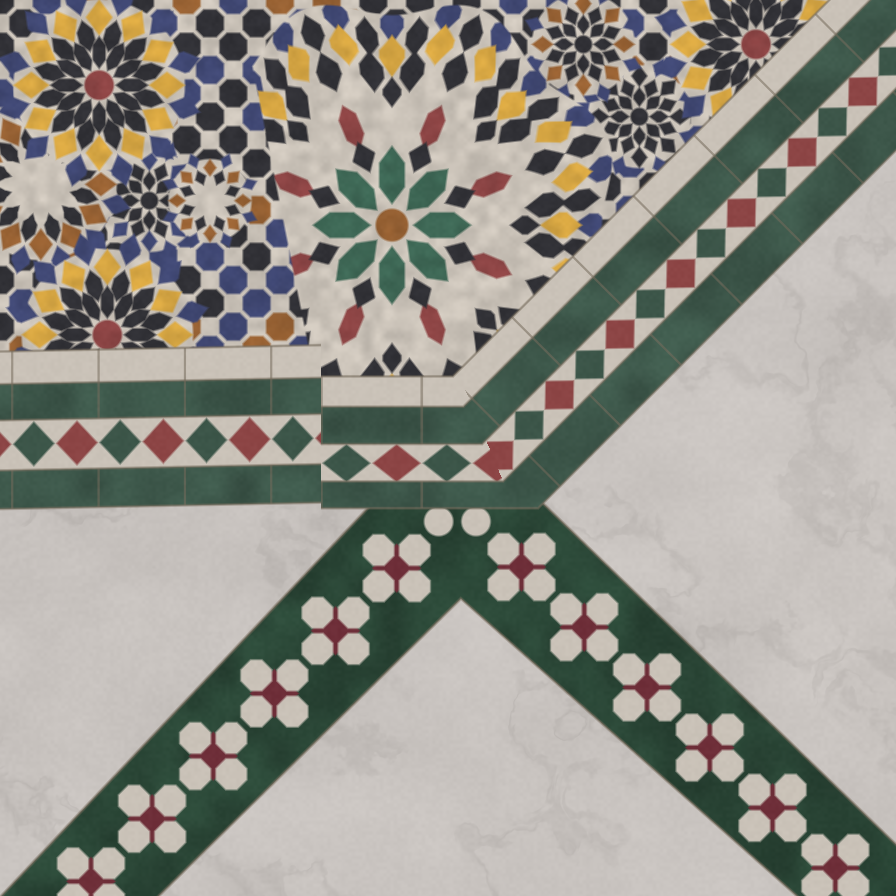
Write a WebGL 2 fragment shader that draws this pattern.

```glsl
#version 300 es
precision highp float;
// Zellige tilework: a star mosaic framed by bent bands of diamonds, with two
// flowered green bands crossing marble below. Built from folded polar kites,
// nested half-planes and value noise, on a grid CANVAS units wide, y downward.
uniform vec2 u_resolution;
out vec4 fragColor;

const float CANVAS = 768.0;
const float TAU = 6.2831853;
const vec3 MARBLE = vec3(.785, .765, .75);
const vec3 CREAM = vec3(.79, .76, .72);
const vec3 GROUT = vec3(.46, .42, .36);
const vec3 BAND_GREEN = vec3(.235, .335, .285);
const vec3 DEEP_GREEN = vec3(.16, .265, .205);
const vec3 STAR_GREEN = vec3(.24, .40, .33);
const vec3 RED = vec3(.55, .27, .27);
const vec3 WINE = vec3(.43, .18, .22);
const vec3 YELLOW = vec3(.84, .65, .26);
const vec3 BROWN = vec3(.59, .38, .20);
const vec3 BLUE = vec3(.25, .28, .45);
const vec3 BLACK = vec3(.19, .19, .21);
// Band edges from the mosaic outward: left part, middle part, diagonal part.
const float LEFT[5] = float[5](298., 326., 357., 400., 433.);
const float MID[5] = float[5](322., 348., 380., 412., 435.);
const float DIAG[5] = float[5](710., 745., 793., 843., 896.);
const vec2 BIG_STAR = vec2(336., 193.);
// Small rosettes: centre and radius, then heart and accent colours.
const int ROSETTES = 8;
const vec3 SPOT[8] = vec3[8](vec3(128, 172, 42), vec3(548, 100, 42), vec3(180, 172, 34),
  vec3(500, 38, 42), vec3(35, 158, 62), vec3(85, 73, 70), vec3(92, 287, 70), vec3(648, 38, 70));
const vec3 HEART[8] = vec3[8](BLACK, BLACK, CREAM, BLACK, CREAM, RED, RED, RED);
const vec3 ACCENT[8] = vec3[8](BLUE, BLACK, BROWN, BROWN, BROWN, YELLOW, YELLOW, YELLOW);

float soft;

float hash(vec2 p) { return fract(sin(dot(p, vec2(127.1, 311.7))) * 43758.5); }

float noise(vec2 p) {
  vec2 i = floor(p), f = fract(p);
  f = f * f * (3. - 2. * f);
  return mix(mix(hash(i), hash(i + vec2(1, 0)), f.x),
             mix(hash(i + vec2(0, 1)), hash(i + 1.), f.x), f.y);
}

float fbm(vec2 p) {
  float sum = 0., amp = .5;
  for (int i = 0; i < 5; i++) { sum += amp * noise(p); p = p * 2.03 + 7.; amp *= .5; }
  return sum;
}

void paint(inout vec3 c, vec3 ink, float d) { c = mix(c, ink, clamp(.5 - d / soft, 0., 1.)); }

// Pointed hexagonal tile.
float kite(vec2 q, float len, float wid) {
  q = abs(q);
  return max(q.y - wid, dot(q, vec2(.6, .8)) - .6 * len);
}

// Ring of n kites around the origin.
float ring(vec2 q, float n, float phase, float radius, float len, float wid) {
  float sector = TAU / n, a = atan(q.y, q.x) - phase * sector;
  a -= sector * round(a / sector);
  return kite(length(q) * vec2(cos(a), sin(a)) - vec2(radius, 0), len, wid);
}

void bigStar(inout vec3 c, vec2 q, float seam) {
  float r = length(q), scallop = 10. * cos(8. * atan(q.y, q.x));
  vec3 s = CREAM;
  paint(s, BLUE, ring(q, 24., 0., 182. - scallop, 17., 10.));
  paint(s, BLACK, ring(q, 24., .5, 168. - scallop, 17., 9.));
  paint(s, BLACK, ring(q, 24., .5, 136. - scallop * .6, 18., 10.));
  paint(s, YELLOW, ring(q, 24., 0., 155. - scallop, 18., 11.));
  paint(s, BLACK, ring(q, 8., 0., 114., 13., 8.));
  paint(s, RED, min(ring(q, 8., .5, 91., 20., 8.), ring(q, 8., .5, 93., 9., 14.)));
  paint(s, BLACK, ring(q, 8., .5, 63., 14., 10.));
  paint(s, STAR_GREEN, ring(q, 8., 0., 43., 25., 11.));
  paint(s, BROWN, r - 14.);
  paint(c, s, max(r - 190. + scallop, seam));
}

void rosette(inout vec3 c, vec2 q, float R, vec3 heart, vec3 accent) {
  float n = R > 50. ? 12. : 8., k = 12. / n;
  paint(c, CREAM, length(q) - R * 1.05);
  paint(c, BLUE, ring(q, n, .5, R * 1.08, R * .2, R * .13 * k));
  paint(c, accent, ring(q, n, 0., R * .83, R * .22, R * .16 * k));
  paint(c, BLACK, ring(q, n, .5, R * .62, R * .2, R * .1 * k));
  paint(c, mix(BLACK, heart, step(.7, heart.r)), ring(q, n, 0., R * .4, R * .2, R * .08 * k));
  paint(c, heart, length(q) - R * .18);
}

vec3 mosaic(vec2 p) {
  // Field of octagonal tiles on a diagonal lattice.
  vec2 g = vec2(p.x + p.y, p.x - p.y) / 40., id = round(g), f = abs(g - id) * 28.;
  float h = hash(id);
  vec3 c = CREAM, ink = h < .5 ? BLACK : h < .86 ? BLUE : BROWN;
  paint(c, ink, max(max(f.x, f.y) - 12.2, (f.x + f.y) * .707 - 11.8));
  for (int i = 0; i < ROSETTES; i++) rosette(c, p - SPOT[i].xy, SPOT[i].z, HEART[i], ACCENT[i]);
  bigStar(c, p - BIG_STAR, 205. + .2 * p.y - p.x);
  return c * (.93 + .14 * noise(p / 9.));
}

void flower(inout vec3 c, vec2 q) {
  paint(c, WINE, abs(q.x) + abs(q.y) - 21.);
  q = abs(abs(q) - 15.5);
  paint(c, CREAM, max(max(q.x, q.y) - 13.5, (q.x + q.y) * .707 - 13.));
}

// Signed offset from band edge i, negative on the mosaic side.
float edge(int i, vec2 p) {
  float level = p.x < 275. ? LEFT[i] + (135. - p.x) * .02 : MID[i];
  return max(p.y - level, (p.x + p.y - DIAG[i]) * .707);
}

void main() {
  vec2 p = vec2(gl_FragCoord.x, u_resolution.y - gl_FragCoord.y) / u_resolution * CANVAS;
  soft = CANVAS / u_resolution.y + 1.2;

  // Veined marble.
  float vein = abs(fbm(p / 110. + fbm(p / 45.)) - .5);
  vec3 c = MARBLE + .07 * (fbm(p / 70.) - .5) - .035 * smoothstep(.05, 0., vein);

  // Crossing green bands with flowers.
  float outer = max(315. - .945 * (p.y - 437.) - p.x, p.x - 470. - 1.035 * (p.y - 437.)) * .7;
  float inner = min(p.x - 395. + 1.016 * (p.y - 512.), 395. + 1.13 * (p.y - 512.) - p.x) * .69;
  float legs = max(max(outer, inner), 430. - p.y);
  paint(c, GROUT, legs - 1.5);
  paint(c, DEEP_GREEN * (.88 + .3 * noise(p / 24.)), legs);
  for (int i = 0; i < 6; i++) {
    flower(c, p - vec2(340, 487) - float(i) * vec2(-52.4, 53.7));
    flower(c, p - vec2(447, 486) - float(i) * vec2(53.8, 51.6));
  }
  paint(c, CREAM, length(vec2(abs(p.x - 392.) - 16., p.y - 447.)) - 12.5);

  // Along and across coordinates of the diamond strip, one diamond per unit.
  vec2 s = vec2((p.x - 340.) / 43., (p.y - 397.) / 17.);
  if (p.x < 275.) s = vec2((p.x - 66.) / 37., (p.y - 381. + p.x * .02) / 20.);
  else if ((p.x + p.y - DIAG[3]) * .707 > p.y - MID[3])
    s = vec2((p.x - p.y - 141.) / 52., (p.x + p.y - 818.) / 25.);
  float id = round(s.x);
  vec3 strip = CREAM, gem = mod(id, 2.) < .5 ? RED : BAND_GREEN;
  paint(strip, gem, (abs(s.x - id) * 2. + abs(s.y) - .95) * 14.);

  // Nested band layers, outermost first.
  float joint = smoothstep(.02, .006, abs(fract(s.x * .5 + .25) - .5));
  vec3 green = BAND_GREEN * (.88 + .26 * noise(p / 26.));
  for (int i = 4; i >= 0; i--) {
    vec3 layer = i == 0 ? mosaic(p) : i == 1 ? CREAM : i == 3 ? strip : green;
    if (i == 1 || i == 2 || i == 4) layer = mix(layer, GROUT, joint * .55);
    float d = edge(i, p);
    paint(c, GROUT, d - 1.2);
    paint(c, layer, d);
  }
  fragColor = vec4(c + .02 * (noise(p / 3.) - .5), 1);
}
```
